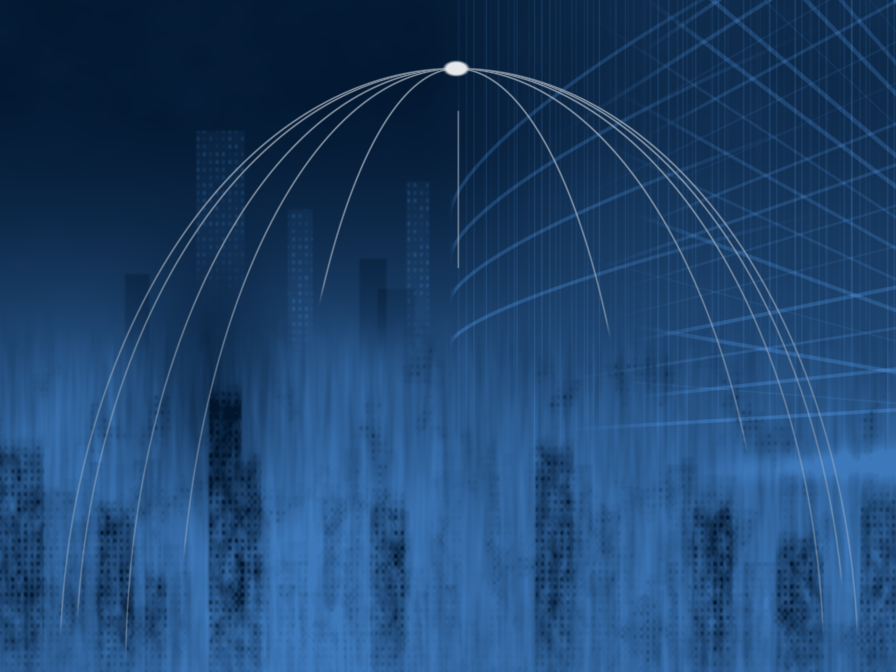
Reproduce this background procedurally as a Shadertoy shader.

```glsl
vec2 hash2(vec2 p) {
  p = vec2(dot(p, vec2(127.1, 311.7)), dot(p, vec2(269.5, 183.3)));
  return fract(sin(p) * 43758.55);
}

float corner(vec2 i, vec2 f, vec2 e) {
  return dot(hash2(i + e) * 2.0 - 1.0, f - e);
}

float gradientNoise(vec2 p) {
  vec2 i = floor(p), f = fract(p), u = f * f * (3.0 - 2.0 * f), e = vec2(0, 1);
  return mix(mix(corner(i, f, e.xx), corner(i, f, e.yx), u.x),
             mix(corner(i, f, e.xy), corner(i, f, e.yy), u.x), u.y);
}

float fbm(vec2 p) {
  float sum = 0.0, amp = 0.6;
  for (int i = 0; i < 4; i++) {
    sum += amp * gradientNoise(p);
    p = p * 2.03 + 7.1;
    amp *= 0.5;
  }
  return sum;
}

float stroke(float d, float halfWidth) {
  float px = 1.0 / iResolution.y;
  return 1.0 - smoothstep(halfWidth - px, halfWidth + px, abs(d));
}

float glow(vec2 p, vec2 center, vec2 size) {
  vec2 q = (p - center) / size;
  return exp(-dot(q, q));
}

float tower(vec2 p, float x, float halfWidth, float top) {
  vec2 d = smoothstep(-0.003, 0.003, vec2(abs(p.x - x) - halfWidth, p.y - top));
  return (1.0 - d.x) * (1.0 - d.y);
}

float windowGrid(vec2 p) {
  vec2 cell = p / vec2(0.0095, 0.0115), wave = 0.5 + 0.5 * cos(6.2832 * cell);
  return wave.x * wave.y * 1.5 * hash2(floor(cell + 0.5)).x;
}

// Distant towers: x, half width, top, tone
float farTowers(vec2 p) {
  vec4 towers[6] = vec4[6](vec4(0.328, 0.036, 0.805, 0.08), vec4(0.447, 0.018, 0.688, 0.09),
    vec4(0.622, 0.017, 0.73, 0.08), vec4(0.204, 0.018, 0.592, -0.12),
    vec4(0.555, 0.02, 0.615, -0.12), vec4(0.59, 0.028, 0.57, -0.09));
  float tone = 0.0;
  for (int i = 0; i < 6; i++) {
    vec4 t = towers[i];
    float fade = smoothstep(t.z - 0.3, t.z - 0.1, p.y) * smoothstep(0.42, 0.54, p.y);
    tone += tower(p, t.x, t.y, t.z) * fade * (t.w + 0.18 * windowGrid(p) * step(0.0, t.w));
  }
  return tone;
}

// Shadowed blocks in front of a scattered skyline
float nearTowers(vec2 p) {
  vec3 towers[10] = vec3[10](vec3(0.03, 0.035, 0.36), vec3(0.172, 0.027, 0.27),
    vec3(0.232, 0.016, 0.17), vec3(0.335, 0.024, 0.44), vec3(0.37, 0.018, 0.34),
    vec3(0.577, 0.026, 0.28), vec3(0.825, 0.028, 0.36), vec3(1.06, 0.03, 0.28),
    vec3(1.19, 0.035, 0.22), vec3(1.31, 0.03, 0.29));
  float shade = 0.0;
  for (int i = 0; i < 10; i++) {
    vec3 t = towers[i];
    shade = max(shade, tower(p, t.x, t.y, t.z) * smoothstep(0.0, 0.05, t.z - p.y));
  }
  for (int i = 0; i < 4; i++) {
    float width = 0.058 - 0.012 * float(i), id = floor(p.x / width);
    vec2 h = hash2(vec2(id, i + 3));
    shade += 0.3 * h.y * tower(p, (id + 0.5) * width, width * 0.42, 0.04 + 0.3 * h.x);
  }
  float grain = 0.65 + 1.3 * fbm(p * vec2(60, 30)) + 0.5 * windowGrid(p);
  return shade * smoothstep(-0.1, 0.16, p.y) * grain;
}

// Glass facade: mullions, sweeping floor edges, crossed beams
float facade(vec2 p) {
  float dx = max(p.x - 0.672, 0.0001), light = 0.0;
  float inside = smoothstep(0.668, 0.68, p.x);
  for (int i = 0; i < 2; i++) {
    float gap = 0.0125 + 0.0085 * float(i);
    vec2 h = hash2(vec2(floor(p.x / gap), i + 5));
    float mullion = stroke((fract(p.x / gap) - 0.3 - 0.4 * h.y) * gap, 0.0009) * h.x;
    light += 0.22 * mullion * inside * smoothstep(0.4, 0.7, p.y + 0.25 * h.y);
  }
  for (int i = 0; i < 4; i++) {
    float k = float(i), rise = 0.62 - 0.11 * k;
    float d = p.y - 0.69 + 0.066 * k - rise * pow(dx, 0.7);
    d /= length(vec2(1.0, 0.7 * rise * pow(dx, -0.3)));
    light += 0.32 * stroke(d, 0.0026) * inside * (1.0 - smoothstep(0.15, 0.6, dx));
  }
  for (int i = 0; i < 14; i++) {
    float k = float(i) * 0.64, down = -0.08 - 0.15 * k, up = 0.06 + 0.075 * k;
    vec2 h = hash2(vec2(k, 9));
    float fall = (p.y - 0.40 - 0.072 * k - down * (p.x - 1.333)) / length(vec2(1, down));
    float climb = (p.y - 0.37 - 0.07 * k - up * (p.x - 1.0)) / length(vec2(1, up));
    vec2 beams = vec2(stroke(fall, 0.0012 + 0.002 * h.x), stroke(climb, 0.001 + 0.002 * h.y));
    light += 0.22 * dot(beams, 0.4 + h) * smoothstep(0.8 + 0.15 * h.x, 1.08, p.x);
  }
  return light;
}

// Dome meridians: signed ellipse radius, lower end
float dome(vec2 p) {
  vec2 arcs[10] = vec2[10](vec2(-0.59, 0.045), vec2(-0.566, 0.07), vec2(-0.492, 0.015),
    vec2(-0.413, 0.16), vec2(-0.257, 0.54), vec2(0.275, 0.49), vec2(0.465, 0.32),
    vec2(0.547, 0.05), vec2(0.58, 0.12), vec2(0.598, 0.05));
  vec2 q = p - vec2(0.679, 0);
  float ink = 0.6 * stroke(p.x - 0.682, 0.0011) * stroke(p.y - 0.718, 0.117);
  for (int i = 0; i < 10; i++) {
    vec2 r = vec2(abs(arcs[i].x), 0.898);
    float len = length(q / r), d = (len - 1.0) * len / max(length(q / (r * r)), 0.001);
    float fade = smoothstep(0.0, 0.04, p.y - arcs[i].y) * mix(0.42, 0.75, smoothstep(0.3, 0.85, p.y));
    ink = max(ink, stroke(d, 0.0012) * fade * step(0.0, q.x * arcs[i].x));
  }
  return ink;
}

void mainImage(out vec4 fragColor, in vec2 fragCoord) {
  vec2 p = fragCoord / iResolution.y;

  // Night sky sinking into uneven haze
  float mist = fbm(p * vec2(5, 6));
  float tone = 0.9 - 0.92 * smoothstep(0.16, 0.86, p.y + 0.12 * mist);
  tone += 0.2 * smoothstep(0.62, 0.95, p.x) * smoothstep(0.42, 0.75, p.y);
  tone += 0.28 * mist * (1.0 - 0.6 * p.y);
  tone += 0.2 * glow(p, vec2(0.46, 0.06), vec2(0.2, 0.22));
  tone += 0.15 * glow(p, vec2(0.1, 0.38), vec2(0.08, 0.12));
  tone += 0.14 * glow(p, vec2(0.5, 0.45), vec2(0.12, 0.08));
  tone -= 0.36 * glow(p, vec2(0.32, 0.41), vec2(0.09, 0.17));

  // City streaks and patches of dark windows
  float city = 1.0 - smoothstep(0.4, 0.56, p.y);
  tone += farTowers(p) - 0.48 * nearTowers(p);
  tone += city * 0.26 * gradientNoise(p * vec2(75, 5));
  tone += city * 0.14 * gradientNoise(p * vec2(150, 14));
  float patches = smoothstep(0.04, 0.3, fbm(p * vec2(15, 10) + 4.0));
  tone -= city * patches * (0.12 + 0.2 * windowGrid(p + 0.005));

  // Facade and a low beam of light
  tone += facade(p);
  float beam = (p.y - 0.30 - 0.06 * (p.x - 1.1)) / 0.02;
  tone += 0.4 * exp(-beam * beam) * smoothstep(0.98, 1.28, p.x);

  vec3 color = mix(vec3(0.02, 0.11, 0.215), vec3(0.225, 0.45, 0.70), clamp(tone, -0.08, 1.06));
  color = mix(color, vec3(0.70, 0.73, 0.77), dome(p));

  // Cap at the crown
  float cap = length((p - vec2(0.679, 0.898)) / vec2(0.019, 0.0115));
  color = mix(color, vec3(0.90, 0.91, 0.92), 1.0 - smoothstep(0.7, 1.15, cap));
  fragColor = vec4(color, 1.0);
}
```
